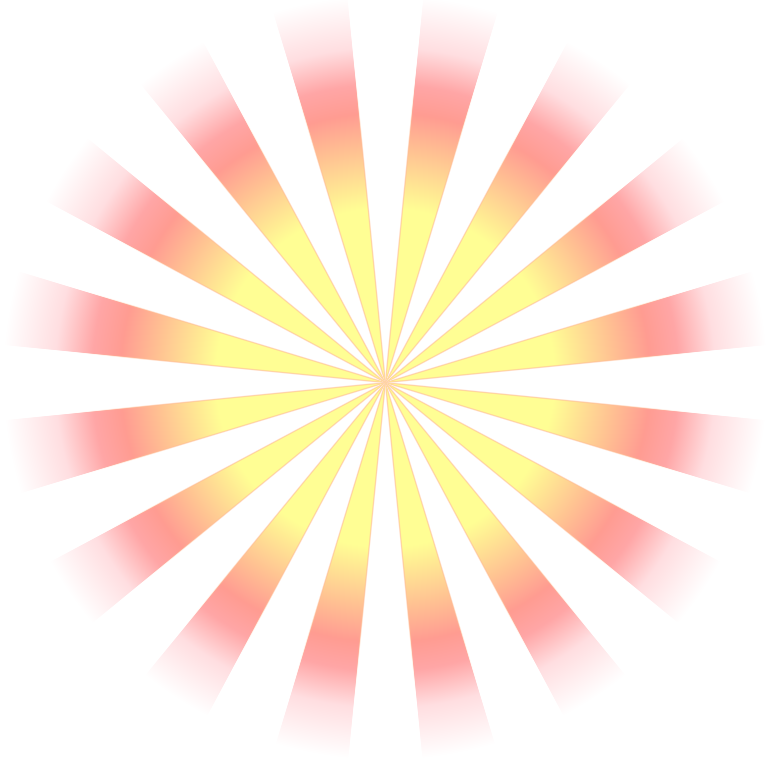
A WebGL 1 fragment shader for this background:

```glsl
precision highp float;
uniform vec2 u_resolution;

const float TAU = 6.283185;
const float RAY_COUNT = 16.0;
const vec3 WHITE = vec3(1.0);
const vec3 YELLOW = vec3(1.0, 0.995, 0.58);
const vec3 CORAL = vec3(1.0, 0.61, 0.57);
const vec3 ROSE = vec3(1.0, 0.65, 0.65);
const vec3 BLUSH = vec3(1.0, 0.87, 0.88);
const vec3 PEACH = vec3(1.0, 0.73, 0.57);

// Linear blend position between two radii
float ramp(float from, float to, float x) {
  return clamp((x - from) / (to - from), 0.0, 1.0);
}

// Signed distance to the nearest ray edge, negative inside a ray
float rayDistance(vec2 p, float count) {
  float period = TAU / count;
  float angle = mod(atan(p.y, p.x), period) - 0.5 * period;
  return length(p) * sin(abs(angle) - 0.25 * period);
}

// Yellow core, coral band, then a pink fade to white
vec3 radialColor(float radius) {
  vec3 color = mix(YELLOW, CORAL, ramp(0.221, 0.345, radius));
  color = mix(color, ROSE, ramp(0.345, 0.382, radius));
  color = mix(color, BLUSH, ramp(0.382, 0.43, radius));
  return mix(color, WHITE, ramp(0.43, 0.498, radius));
}

// Antialiased coverage of a shape
float coverage(float dist, float pixel) {
  return 1.0 - smoothstep(-0.5 * pixel, 0.5 * pixel, dist);
}

void main() {
  float size = min(u_resolution.x, u_resolution.y);
  float pixel = 1.0 / size;
  vec2 p = (gl_FragCoord.xy - 0.5 * u_resolution) / size;
  vec2 rayPoint = p - vec2(0.0018, 0.0018);
  vec2 glowPoint = p - vec2(0.0018, 0.008);

  // Rays coloured by the radial gradient
  float edge = rayDistance(rayPoint, RAY_COUNT);
  vec3 color = mix(WHITE, radialColor(length(glowPoint)), coverage(edge, pixel));

  // Thin outline that fades before the ray tips
  float outline = coverage(abs(edge) - 0.0008, 1.5 * pixel);
  float outlineFade = 1.0 - smoothstep(0.3, 0.42, length(rayPoint));
  color = mix(color, PEACH, 0.65 * outline * outlineFade);

  gl_FragColor = vec4(color, 1.0);
}
```
